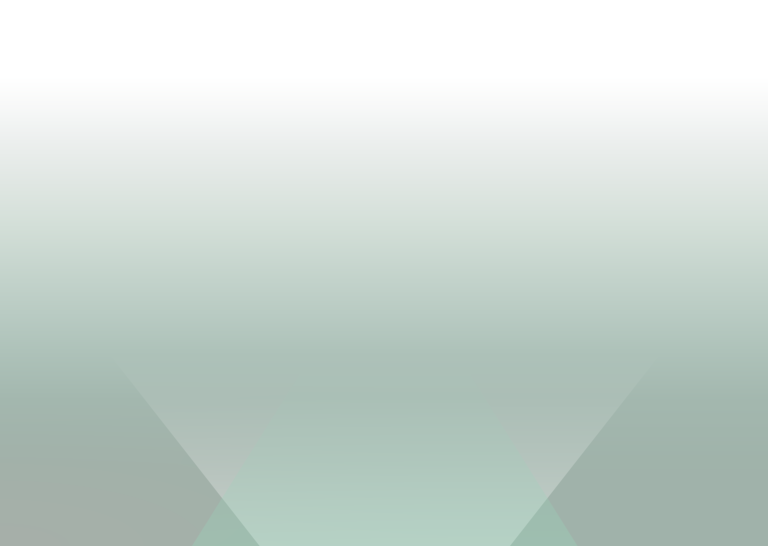
A Shadertoy shader for this background:

```glsl
// A pale sky fading from white into misty sage green, with two light beams
// rising from the floor: a white one that widens upward and a green one that
// narrows. The sky interpolates colour stops; beams are soft-edged trapezoids.

// Sky stops: red, green, blue, distance below the top edge
const int STOP_COUNT = 10;
const vec4 SKY_STOPS[STOP_COUNT] = vec4[STOP_COUNT](
    vec4(1.000, 1.000, 1.000, 0.14),
    vec4(0.966, 0.971, 0.969, 0.20),
    vec4(0.925, 0.937, 0.932, 0.26),
    vec4(0.875, 0.903, 0.886, 0.34),
    vec4(0.822, 0.870, 0.842, 0.42),
    vec4(0.770, 0.830, 0.800, 0.50),
    vec4(0.720, 0.792, 0.760, 0.58),
    vec4(0.678, 0.757, 0.723, 0.65),
    vec4(0.640, 0.720, 0.685, 0.73),
    vec4(0.622, 0.702, 0.667, 0.85));

const vec3 FLOOR_GREY = vec3(0.655, 0.685, 0.660);
const vec3 WHITE_LIGHT = vec3(1.0);
const vec3 GREEN_LIGHT = vec3(0.60, 0.83, 0.73);

// Beams: start depth, half width at the start, half width at the floor
const vec3 WHITE_BEAM = vec3(0.650, 0.358, 0.163);
const vec3 GREEN_BEAM = vec3(0.668, 0.103, 0.251);
const float BEAM_CENTRE = 0.501;
const float WHITE_STRENGTH = 0.39;
const float GREEN_STRENGTH = 0.37;

vec3 skyColour(float depth) {
    vec3 colour = SKY_STOPS[0].rgb;
    for (int i = 1; i < STOP_COUNT; i++) {
        float blend = (depth - SKY_STOPS[i - 1].w) / (SKY_STOPS[i].w - SKY_STOPS[i - 1].w);
        colour = mix(colour, SKY_STOPS[i].rgb, clamp(blend, 0.0, 1.0));
    }
    return colour;
}

// Trapezoid coverage multiplied by a fade that grows toward the floor
float beamLight(float x, float depth, vec3 beam, float pixelWidth) {
    float along = (depth - beam.x) / (1.0 - beam.x);
    float halfWidth = mix(beam.y, beam.z, along);
    float inside = 1.0 - smoothstep(-pixelWidth, pixelWidth, abs(x - BEAM_CENTRE) - halfWidth);
    return inside * clamp(along, 0.0, 1.0);
}

void mainImage(out vec4 fragColor, in vec2 fragCoord) {
    vec2 uv = fragCoord / iResolution.xy;
    float depth = 1.0 - uv.y;
    float pixelWidth = 1.0 / iResolution.x;

    vec3 colour = skyColour(depth);

    // Grey warmth near the floor, strongest at the left
    float greyness = smoothstep(0.68, 1.0, depth) * mix(0.85, 0.2, smoothstep(0.0, 0.6, uv.x));
    colour = mix(colour, FLOOR_GREY, greyness);

    // Overlapping beams
    float whiteLight = beamLight(uv.x, depth, WHITE_BEAM, pixelWidth);
    float greenLight = beamLight(uv.x, depth, GREEN_BEAM, pixelWidth);
    colour = mix(colour, WHITE_LIGHT, WHITE_STRENGTH * whiteLight);
    colour = mix(colour, GREEN_LIGHT, GREEN_STRENGTH * greenLight);

    fragColor = vec4(colour, 1.0);
}
```
